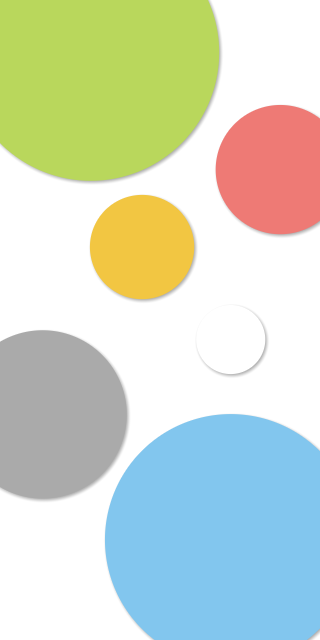
A WebGL 1 fragment shader for this background:

```glsl
precision highp float;

uniform vec2 u_resolution;

const vec3 WHITE = vec3(1.0);
const vec3 GREEN = vec3(0.725, 0.843, 0.36);
const vec3 RED = vec3(0.933, 0.478, 0.459);
const vec3 YELLOW = vec3(0.949, 0.776, 0.259);
const vec3 GRAY = vec3(0.667);
const vec3 BLUE = vec3(0.508, 0.777, 0.935);

const vec2 SHADOW_OFFSET = vec2(0.0045, -0.0050);
const float SHADOW_BLUR = 0.010;
const float SHADOW_STRENGTH = 0.34;

float circleDistance(vec2 p, vec2 center, float radius) {
  return length(p - center) - radius;
}

// Paints a paper disc and its soft shadow over the given base colour
vec3 addDisc(vec3 base, vec2 p, vec2 center, float radius, vec3 color, float pixel) {
  float shadowDistance = circleDistance(p, center + SHADOW_OFFSET, radius);
  float shadow = 1.0 - smoothstep(-SHADOW_BLUR, SHADOW_BLUR, shadowDistance);
  float cover = clamp(0.5 - circleDistance(p, center, radius) / pixel, 0.0, 1.0);
  vec3 shaded = base * (1.0 - SHADOW_STRENGTH * shadow);
  return mix(shaded, color, cover);
}

void main() {
  // Canvas width is one unit, height is two
  float pixel = 1.0 / u_resolution.x;
  vec2 p = gl_FragCoord.xy / u_resolution * vec2(1.0, 2.0);

  vec3 color = WHITE;
  color = addDisc(color, p, vec2(0.284, 1.836), 0.401, GREEN, pixel);
  color = addDisc(color, p, vec2(0.876, 1.470), 0.202, RED, pixel);
  color = addDisc(color, p, vec2(0.444, 1.228), 0.163, YELLOW, pixel);
  color = addDisc(color, p, vec2(0.721, 0.939), 0.108, WHITE, pixel);
  color = addDisc(color, p, vec2(0.133, 0.705), 0.263, GRAY, pixel);
  color = addDisc(color, p, vec2(0.721, 0.313), 0.393, BLUE, pixel);

  gl_FragColor = vec4(color, 1.0);
}
```
